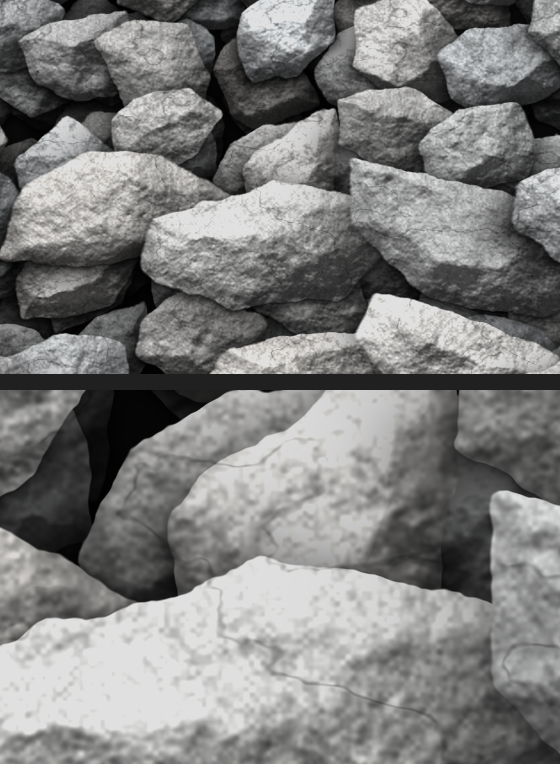
Top: the whole. Bottom: its middle third, enlarged.
Reproduce this texture procedurally as a WebGL 1 fragment shader.

```glsl
precision highp float;
uniform vec2 u_resolution;

float hash(vec2 p) {
  return fract(sin(dot(p, vec2(127.1, 311.7))) * 43758.5453);
}

float noise(vec2 p) {
  vec2 i = floor(p), f = fract(p);
  f = f * f * (3.0 - 2.0 * f);
  return mix(mix(hash(i), hash(i + vec2(1.0, 0.0)), f.x),
             mix(hash(i + vec2(0.0, 1.0)), hash(i + 1.0), f.x), f.y);
}

float fbm(vec2 p) {
  float sum = 0.0, amp = 0.5;
  for (int i = 0; i < 5; i++) {
    sum += amp * noise(p);
    p = mat2(1.6, 1.2, -1.2, 1.6) * p + 7.3;
    amp *= 0.5;
  }
  return sum;
}

// Cut stone: xy is the facet slope, z the inward distance to the outline
vec3 stone(vec2 q, vec2 id) {
  vec2 tilt = vec2(hash(id + 5.1), hash(id + 6.2)) - 0.5;
  vec3 facet = vec3(tilt * 0.8, 0.42 - dot(tilt, q) * 0.8);
  float inside = 9.0;
  for (int k = 0; k < 7; k++) {
    vec2 seed = id + float(k) * 3.7;
    float angle = (float(k) + 0.75 * hash(seed)) * 0.8976;
    vec2 dir = vec2(cos(angle), sin(angle));
    float edge = 0.76 + 0.26 * hash(seed + 1.3) - dot(q, dir);
    float steep = mix(0.45, 1.5, hash(seed + 2.9));
    float h = clamp(0.5 + (facet.z - edge * steep) / 0.08, 0.0, 1.0);
    facet = mix(facet, vec3(dir, edge) * steep, h);
    float r = max(0.1 - abs(inside - edge), 0.0);
    inside = min(inside, edge) - r * r * 2.0;
  }
  return vec3(facet.xy, inside);
}

void main() {
  vec2 p = gl_FragCoord.xy / u_resolution.y;
  float pixel = 1.0 / u_resolution.y;

  // Rough surface shared by outline, relief and colour
  float rough = fbm(p * 9.0);
  vec2 bump = vec2(fbm((p + vec2(0.004, 0.0)) * 9.0),
                   fbm((p + vec2(0.0, 0.004)) * 9.0)) - rough;
  float grain = noise(p * 210.0) * 0.6 + noise(p * 95.0 + 4.0) * 0.4 - 0.5;
  float patches = fbm(p * vec2(5.0, 8.0) + 31.0) - 0.48;
  float crack = 1.0 - smoothstep(0.0, 0.022, abs(fbm(p * vec2(6.0, 9.0) + 57.0) - 0.48));
  vec2 wobble = vec2(rough, fbm(p * 11.0 + 19.0)) - 0.48;
  vec3 light = normalize(vec3(-0.25, 0.75, 0.65));
  vec3 color = vec3(0.1);

  // Layers from the dark back to the large slabs in front
  for (int layer = 0; layer < 4; layer++) {
    float L = float(layer);
    bool slab = layer == 3;
    float cell = slab ? 0.5 : 0.2 + 0.04 * L;
    vec2 grid = p / cell + vec2(0.37, 0.21) * L;
    for (int j = 0; j < 3; j++) {
      for (int i = 0; i < 3; i++) {
        vec2 place = floor(grid) + vec2(float(i) - 1.0, 1.0 - float(j));
        vec2 id = place + 17.0 * L;
        vec2 jitter = vec2(hash(id + 0.3), hash(id + 0.7)) - 0.5;
        vec2 offset = (grid - place - 0.5 - 0.5 * jitter) * cell;
        bool high = p.y - offset.y > 0.48;
        if (hash(id + 9.4) > (slab ? 0.7 : 0.83) || (slab && high)) continue;

        float angle = (hash(id + 2.2) - 0.5) * (slab ? 0.7 : 2.2);
        float c = cos(angle), s = sin(angle);
        float size = cell * mix(0.5, 0.62, hash(id + 3.3));
        vec2 stretch = slab ? vec2(1.25, 0.58) : vec2(1.18, 0.84);
        vec2 q = mat2(c, -s, s, c) * (offset + wobble * 0.042) / (size * stretch);
        vec3 shape = stone(q, id);
        float dist = shape.z * size * stretch.y;

        // Contact shadow, deepest below the stone
        float below = smoothstep(-0.1, 0.1, -offset.y);
        color *= 1.0 - mix(0.3, 0.84, below) * exp(-max(-dist, 0.0) * 36.0);

        // Lit facets with weathered grey stone
        vec2 slope = mat2(c, s, -s, c) * shape.xy - bump * 17.0;
        float lit = max(dot(normalize(vec3(slope, 1.0)), light), 0.0);
        float tone = mix(0.84, 1.12, hash(id + 4.4));
        tone *= 1.0 + 0.45 * patches + 0.4 * grain - 0.2 * crack;
        vec3 tint = mix(vec3(0.98, 1.0, 1.015), vec3(1.015, 1.0, 0.98), hash(id + 8.8));
        float depth = layer == 0 ? 0.55 : (layer == 1 ? 0.93 : 1.0);
        vec3 face = tint * tone * depth * (0.27 + 0.62 * lit);
        face *= 0.78 + 0.22 * smoothstep(0.0, 0.02, dist + offset.y * 0.2);
        color = mix(color, min(face, vec3(0.88)), smoothstep(-pixel, pixel, dist));
      }
    }
  }
  gl_FragColor = vec4(color, 1.0);
}
```
